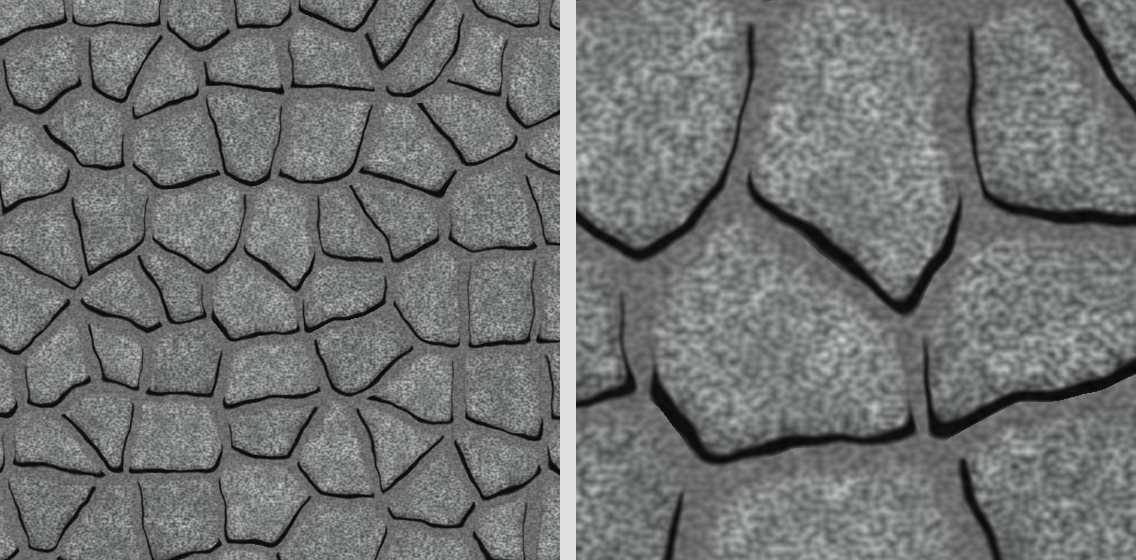
Left, the full canvas; right, a detail of the centre.
This texture is drawn by a WebGL 1 fragment shader. Its source:

```glsl
precision highp float;
// Irregular grey flagstones set in mortar, with dark shadows under their lower edges.

uniform vec2 u_resolution;

// Layout, in cells
const float CELLS = 7.4;          // stones across the canvas
const float JITTER = 0.82;        // irregularity of the layout
const float GAP_MIN = 0.058;      // half width of the mortar joint
const float GAP_VARIATION = 0.04;
const float CORNER_SHARPNESS = 34.0;
const float EDGE_WARP = 0.10;
const float EDGE_ROUGHNESS = 0.022;
const float EDGE_SOFTNESS = 0.016;
const float SHADOW_WIDTH = 0.058;

// Tones
const vec3 STONE_COLOR = vec3(0.492, 0.498, 0.498);
const vec3 MORTAR_COLOR = vec3(0.418, 0.418, 0.422);
const vec3 SHADOW_COLOR = vec3(0.055);
const float STONE_GRAIN = 0.25;
const float MORTAR_GRAIN = 0.13;
const float STONE_VARIATION = 0.06;
const float PATCH_CONTRAST = 0.10;
const float BEVEL_DARKENING = 0.11;

vec2 hash2(vec2 p) {
  vec3 q = fract(p.xyx * vec3(0.1031, 0.1030, 0.0973));
  q += dot(q, q.yzx + 33.33);
  return fract((q.xx + q.yz) * q.zy);
}

float gradientDot(vec2 cell, vec2 offset) {
  float angle = 6.2832 * hash2(cell + 71.0).x;
  return dot(vec2(cos(angle), sin(angle)), offset);
}

float gradientNoise(vec2 p) {
  vec2 i = floor(p), f = p - i;
  vec2 u = f * f * f * (f * (f * 6.0 - 15.0) + 10.0);
  vec2 e = vec2(1.0, 0.0);
  return mix(mix(gradientDot(i, f), gradientDot(i + e, f - e), u.x),
             mix(gradientDot(i + e.yx, f - e.yx), gradientDot(i + 1.0, f - 1.0), u.x), u.y);
}

vec2 warp(vec2 p) {
  vec2 broad = vec2(gradientNoise(p * 1.7), gradientNoise(p * 1.7 + 40.0));
  vec2 rough = vec2(gradientNoise(p * 6.0 + 9.0), gradientNoise(p * 6.0 + 60.0));
  return p + EDGE_WARP * broad + EDGE_ROUGHNESS * rough;
}

vec2 seedOffset(vec2 cell) {
  return 0.5 + JITTER * (hash2(cell + 17.0) - 0.5);
}

// Rounded distance to the cell border; also gives the outward normal and the cell id.
float cellBorder(vec2 p, out vec2 normal, out vec2 id) {
  vec2 base = floor(p), f = p - base;
  vec2 nearest = vec2(0.0);
  float best = 9.0;
  for (int y = -1; y <= 1; y++) {
    for (int x = -1; x <= 1; x++) {
      vec2 g = vec2(float(x), float(y));
      vec2 r = g + seedOffset(base + g) - f;
      float d = dot(r, r);
      if (d < best) { best = d; nearest = r; id = base + g; }
    }
  }
  float total = 0.0;
  normal = vec2(0.0);
  for (int y = -2; y <= 2; y++) {
    for (int x = -2; x <= 2; x++) {
      vec2 cell = id + vec2(float(x), float(y));
      vec2 r = cell - base + seedOffset(cell) - f;
      vec2 across = r - nearest;
      if (dot(across, across) > 0.0001) {
        vec2 n = normalize(across);
        float w = exp(-CORNER_SHARPNESS * dot(0.5 * (nearest + r), n));
        total += w;
        normal += w * n;
      }
    }
  }
  normal /= max(total, 1e-9);
  return -log(max(total, 1e-9)) / CORNER_SHARPNESS;
}

void main() {
  float side = min(u_resolution.x, u_resolution.y);
  vec2 uv = gl_FragCoord.xy / side;
  vec2 p = uv * CELLS;
  float soft = max(EDGE_SOFTNESS, 0.8 * CELLS / side);

  // Stone outline
  vec2 normal, id;
  float border = cellBorder(warp(p), normal, id);
  vec2 traits = hash2(id + 5.0);
  float inside = border - GAP_MIN - GAP_VARIATION * traits.x;
  float downward = 1.0 - smoothstep(-0.65, 0.3, normal.y);
  float stone = smoothstep(-soft, mix(0.06, soft, downward), inside);

  // Speckled grain in loose patches
  float fine = gradientNoise(uv * vec2(185.0, 225.0));
  float medium = gradientNoise(mat2(0.8, 0.6, -0.6, 0.8) * uv * 92.0 + 13.0);
  float patches = gradientNoise(p * 3.1 + 25.0) + 0.6 * gradientNoise(p * 6.7);
  float grain = fine + 0.55 * medium;

  // Stone face, darkening towards its lower rim
  float bevel = downward * (1.0 - smoothstep(0.0, 0.11, inside));
  float tone = STONE_VARIATION * (traits.y - 0.5) + PATCH_CONTRAST * patches;
  tone += STONE_GRAIN * grain * (1.0 + 0.6 * patches) - BEVEL_DARKENING * bevel;
  vec3 color = mix(MORTAR_COLOR + MORTAR_GRAIN * grain, STONE_COLOR + tone, stone);

  // Shadow cast on the mortar below
  float width = SHADOW_WIDTH * downward * (0.85 + 0.7 * gradientNoise(p * 2.3 + 80.0));
  float shadow = smoothstep(-soft, soft, -inside);
  shadow *= 1.0 - smoothstep(width - soft, width + soft, -inside);
  shadow *= smoothstep(0.05, 0.4, downward);
  color = mix(color, SHADOW_COLOR + 0.03 * grain, shadow);

  gl_FragColor = vec4(clamp(color, 0.0, 1.0), 1.0);
}
```
